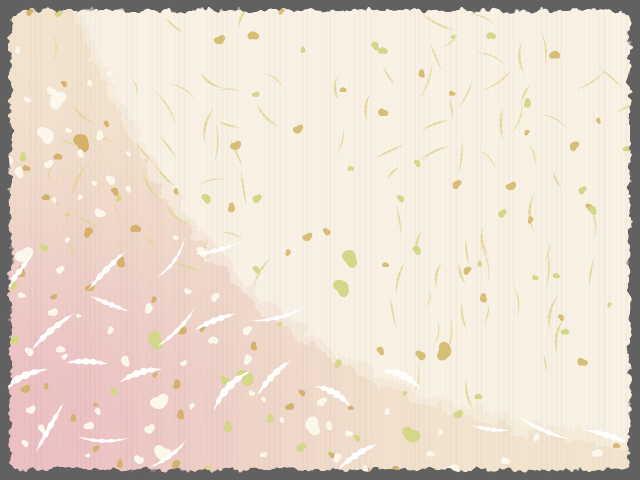
This texture is drawn by a Shadertoy shader. Its source:

```glsl
// Torn-edged washi paper with a blush wash, ribbed grain, leaf flecks and straw fibres
#define BACKDROP vec3(0.38)
#define CREAM vec3(0.975, 0.948, 0.897)
#define SAND vec3(0.948, 0.895, 0.812)
#define BLUSH vec3(0.925, 0.755, 0.765)
#define STRAW vec3(0.885, 0.835, 0.580)
#define LEAF vec3(0.830, 0.845, 0.535)
#define GOLD vec3(0.845, 0.745, 0.465)
#define TEAR 0.013
#define RIB_PERIOD 0.0104
#define FLECK_CELL 0.082
#define STRAW_CELL 0.066
#define BRUSH_CELL 0.135

vec3 hash3(vec2 c) {
    vec3 q = fract(vec3(c.xyx) * vec3(0.1031, 0.1030, 0.0973));
    q += dot(q, q.yxz + 33.33);
    return fract((q.xxy + q.yzz) * q.zyx);
}

// Distance to the nearest jittered cell point
float cellular(vec2 p) {
    vec2 id = floor(p);
    float d = 2.0;
    for (int i = 0; i < 9; i++) {
        vec2 c = id + vec2(i % 3 - 1, i / 3 - 1);
        d = min(d, length(c + hash3(c + 71.0).xy - p));
    }
    return d;
}

float coverage(float d) { return clamp(0.5 - d * iResolution.y, 0.0, 1.0); }

// Signed distance from the falling curve that bounds the wash
float washDistance(vec2 p) {
    float fall = 1.42 * exp(-2.65 * p.x);
    float slope = 2.65 * fall;
    return (p.y - 0.03 - fall) / sqrt(1.0 + slope * slope);
}

float blob(vec2 p, vec2 center, vec2 radius) {
    vec2 q = (p - center) / radius;
    return exp(-dot(q, q));
}

// Clusters in which straw fibres gather
float strawDensity(vec2 p) {
    float d = blob(p, vec2(0.39, 0.70), vec2(0.13, 0.19));
    d = max(d, blob(p, vec2(1.00, 0.77), vec2(0.24, 0.15)));
    d = max(d, blob(p, vec2(0.91, 0.37), vec2(0.08, 0.21)));
    d = max(d, blob(p, vec2(1.17, 0.45), vec2(0.08, 0.20)));
    return max(d, blob(p, vec2(0.17, 0.57), vec2(0.15, 0.10)));
}

// Tapered, bent fibre lying along x
float fibre(vec2 q, float halfLen, float width, float bend) {
    float t = q.x / halfLen;
    q.y += bend * halfLen * (t * t - 0.4);
    float rough = 0.8 + 0.2 * sin(t * 17.0 + bend * 30.0);
    float body = abs(q.y) - width * rough * max(1.0 - t * t, 0.0);
    return max(body, abs(q.x) - halfLen);
}

float fibres(vec2 p, float cell, bool brush) {
    vec2 id = floor(p / cell);
    float cover = 0.0;
    for (int i = 0; i < 9; i++) {
        vec2 c = id + vec2(i % 3 - 1, i / 3 - 1);
        vec3 h = hash3(c + (brush ? 211.0 : 37.0)), k = hash3(c + 503.0);
        vec2 center = (c + 0.15 + 0.7 * h.xy) * cell;
        bool steep = center.x > 0.55 && center.y < 0.6;
        float base = center.x < 0.55 ? 2.2 : 1.6;
        float angle = base + (k.x - 0.5) * (steep ? 0.6 : 2.6);
        float density = strawDensity(center) * 1.35;
        if (brush) {
            angle = mix(-0.6, 1.15, k.x);
            density = step(washDistance(center), 0.03) * step(center.y, 0.5) * step(0.05, center.y);
        }
        if (h.z > density) continue;
        float ca = cos(angle), sa = sin(angle);
        vec2 q = mat2(ca, -sa, sa, ca) * (p - center);
        float len = cell * mix(0.26, brush ? 0.43 : 0.6, k.y);
        float width = brush ? mix(0.003, 0.009, k.z) : mix(0.0014, 0.0032, k.z);
        cover = max(cover, coverage(fibre(q, len, width, (k.z - 0.5) * 0.5)));
    }
    return cover;
}

// Scattered leaf scraps; pale ones stay inside the wash
vec3 addFlecks(vec3 color, vec2 p, float cell, bool pale) {
    vec2 id = floor(p / cell);
    for (int i = 0; i < 9; i++) {
        vec2 c = id + vec2(i % 3 - 1, i / 3 - 1);
        vec3 h = hash3(c + (pale ? 89.0 : 17.0)), k = hash3(c + (pale ? 313.0 : 401.0));
        vec2 center = (c + h.xy) * cell;
        float inside = smoothstep(0.05, -0.08, washDistance(center));
        float density = pale ? 0.62 * inside : mix(0.58, 0.8, inside);
        if (h.z > density) continue;
        vec2 q = p - center;
        float a = atan(q.y, q.x), turn = k.x * 6.283;
        float r = mix(0.0045, 0.0105, k.y) + 0.006 * step(0.92, k.y);
        r *= 1.0 + 0.2 * sin(2.0 * a + turn) + 0.1 * sin(3.0 * a - turn * 2.0);
        vec3 tint = k.z < mix(0.52, 0.2, inside) ? LEAF : GOLD - vec3(0.01, 0.05, 0.04) * inside;
        if (pale) tint = vec3(0.99, 0.97, 0.92);
        color = mix(color, tint, coverage(length(q) - r));
    }
    return color;
}

void mainImage(out vec4 fragColor, in vec2 fragCoord) {
    vec2 p = fragCoord / iResolution.y;

    // Blush wash with a mottled, layered margin
    float mottle = cellular(p * 24.0) + 0.5 * cellular(p * 61.0) - 0.75;
    float wash = washDistance(p) + 0.028 * mottle;
    float pink = smoothstep(0.95, 0.0, length((p - vec2(0.0, 0.08)) * vec2(0.95, 1.15)));
    vec3 washColor = mix(SAND, BLUSH, pink);
    vec3 color = mix(CREAM, washColor, 0.4 * coverage(wash - 0.012) + 0.6 * coverage(wash + 0.008));

    // Uneven vertical ribs
    float rib = 0.5 + 0.5 * sin(p.x * 6.283 / RIB_PERIOD + 2.0 * sin(p.x * 37.0));
    float strength = 0.6 + 0.4 * sin(p.x * 83.0 + 2.0 * sin(p.x * 19.0));
    color -= vec3(0.022, 0.025, 0.029) * rib * strength;

    // Scattered inclusions
    color = mix(color, STRAW, 0.9 * fibres(p, STRAW_CELL, false));
    color = addFlecks(color, p, FLECK_CELL, false);
    color = addFlecks(color, p, 0.066, true);
    color = mix(color, vec3(1.0), fibres(p, BRUSH_CELL, true));

    // Torn paper outline
    vec2 middle = 0.5 * iResolution.xy / iResolution.y;
    vec2 box = abs(p - middle) - (middle - 0.045);
    float outline = length(max(box, 0.0)) + min(max(box.x, box.y), 0.0) - 0.022;
    outline += TEAR * (cellular(p * 33.0) - 0.5) + 0.5 * TEAR * (cellular(p * 85.0) - 0.5);
    fragColor = vec4(mix(BACKDROP, color, coverage(outline)), 1.0);
}
```
